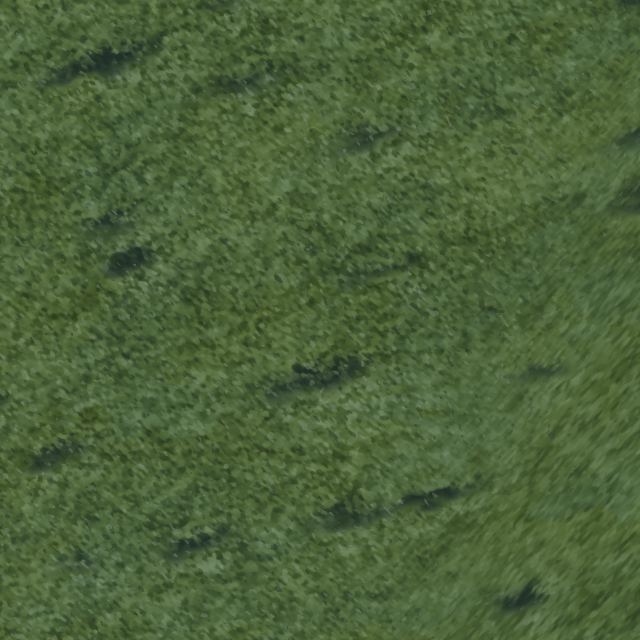
Write a three.js fragment shader that draws this texture.

```glsl
// Mown grass turf with fine flecks, tilted ripples, dark dents and a swept corner.
#define BLADE_SCALE 160.0
#define BLADE_CONTRAST 1.30
#define PATCH_CONTRAST 0.52
#define RIPPLE_ANGLE 0.27
#define SWEEP_ANGLE 0.84
#define DENT_GRID vec2(4.6, 9.0)
#define DENT_SHARE 0.40
#define SHADE vec3(0.205, 0.280, 0.155)
#define GRASS vec3(0.298, 0.388, 0.214)
#define LIGHT vec3(0.385, 0.475, 0.305)
#define HOLLOW vec3(0.120, 0.180, 0.155)
#define PALE vec3(0.520, 0.600, 0.510)

varying vec2 vUv;

vec3 hash3(vec2 cell) {
  vec3 h = fract(cell.xyx * vec3(0.1031, 0.1030, 0.0973));
  h += dot(h, h.yxz + 33.33);
  return fract((h.xxy + h.yzz) * h.zyx);
}

vec2 turn(vec2 p, float angle) {
  float c = cos(angle), s = sin(angle);
  return vec2(c * p.x + s * p.y, c * p.y - s * p.x);
}

// Cellular noise: random tones of nearby cells, blended softly at the borders.
float softCells(vec2 p) {
  vec2 base = floor(p);
  float sum = 0.0, total = 0.0;
  for (int j = -1; j <= 1; j++) {
    for (int i = -1; i <= 1; i++) {
      vec2 cell = base + vec2(float(i), float(j));
      vec3 h = hash3(cell + 57.0);
      vec2 d = cell + 0.1 + 0.8 * h.xy - p;
      float weight = exp(-6.0 * dot(d, d));
      sum += weight * h.z;
      total += weight;
    }
  }
  return sum / total;
}

// Scattered long hollows: x is the shadow, y the pale lip beneath it.
vec2 dents(vec2 p) {
  vec2 q = p * DENT_GRID;
  vec2 base = floor(q);
  vec2 result = vec2(0.0);
  for (int j = -1; j <= 1; j++) {
    for (int i = -1; i <= 1; i++) {
      vec2 cell = base + vec2(float(i), float(j));
      vec3 h = hash3(cell + 211.0);
      vec3 form = hash3(cell + 389.0);
      float present = step(h.z, DENT_SHARE);
      vec2 radius = mix(vec2(0.20, 0.13), vec2(0.44, 0.22), form.xy);
      vec2 d = (q - cell - 0.2 - 0.6 * h.xy) / radius;
      vec2 lip = (d + vec2(-0.3, 1.5)) * vec2(1.1, 1.0);
      float depth = present * mix(0.35, 1.0, form.z);
      result += depth * vec2(exp(-dot(d, d)), exp(-dot(lip, lip)));
    }
  }
  return min(result, 1.0);
}

// Short crossed flecks on the left, thin diagonal strokes in the swept corner.
float blades(vec2 p, float sweep) {
  float flecks = 0.62 * softCells(turn(p, -0.65) * BLADE_SCALE * vec2(0.72, 1.15))
               + 0.38 * softCells(turn(p, 0.35) * BLADE_SCALE * vec2(0.38, 0.62) + 31.0);
  vec2 along = turn(p, SWEEP_ANGLE) * BLADE_SCALE;
  float strokes = 0.6 * softCells(along * vec2(0.42, 1.25) + 73.0)
                + 0.4 * softCells(along * vec2(0.22, 0.62) + 19.0);
  return mix(flecks, 0.5 + 0.85 * (strokes - 0.5), sweep);
}

void main() {
  vec2 p = vUv;
  float sweep = smoothstep(-0.15, 0.28, p.x - 0.55 - 0.40 * p.y);
  float blade = blades(p, sweep);

  // Broad ripples share the tilt of the dents.
  vec2 slope = turn(p, RIPPLE_ANGLE);
  float ragged = softCells(slope * vec2(26.0, 48.0)) - 0.5;
  float ripple = softCells(slope * vec2(4.5, 14.0) + 0.7 * ragged + 5.0) - 0.5;
  float cool = softCells(slope * vec2(8.0, 16.0) + 0.8 * ragged + 47.0) - 0.5;

  // Fleck tone sets the ramp from shaded roots to lit tips.
  float tone = 0.52 + BLADE_CONTRAST * (blade - 0.5)
             + PATCH_CONTRAST * (0.5 * ripple + 0.5 * ragged);
  tone = clamp(tone, -0.2, 1.2);
  vec3 color = tone < 0.5 ? mix(SHADE, GRASS, tone * 2.0)
                          : mix(GRASS, LIGHT, tone * 2.0 - 1.0);
  color += (cool + 0.5 * ragged) * vec3(-0.012, -0.003, 0.034);

  // Hollows have frayed edges and keep some of the fleck pattern.
  vec2 fray = vec2(0.034, 0.020) * ragged + 0.020 * (blade - 0.5);
  vec2 dent = dents(slope + fray);
  float shadow = smoothstep(0.06, 0.80, dent.x) * (1.25 - 0.75 * blade);
  color = mix(color, HOLLOW, clamp(shadow, 0.0, 0.92));

  // Sparse sharp specks: sunlit tips, gaps between blades, and the pale lips.
  vec2 speckLean = turn(p, mix(-0.75, SWEEP_ANGLE, step(0.5, sweep)));
  float speck = softCells(speckLean * BLADE_SCALE * vec2(0.65, 1.15) + 113.0);
  float glint = 0.38 * smoothstep(0.82, 0.97, speck);
  float gap = 0.42 * smoothstep(0.16, 0.03, speck);
  float lip = 0.5 * dent.y * (1.0 - dent.x) * smoothstep(0.30, 0.80, blade);
  float calm = 1.0 - 0.5 * sweep;
  color = mix(color, HOLLOW, gap * calm);
  color = mix(color, PALE, clamp(lip + glint * calm, 0.0, 0.7));

  gl_FragColor = vec4(color, 1.0);
}
```
